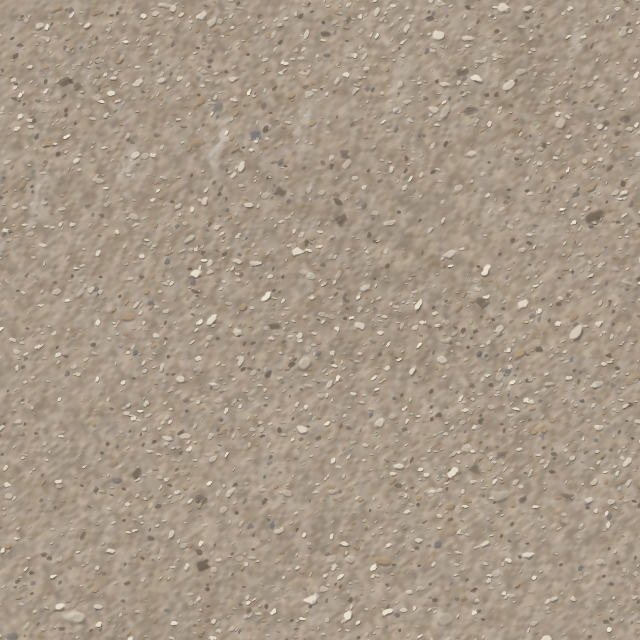
Reproduce this texture procedurally as a WebGL 1 fragment shader.

```glsl
precision highp float;
// Compacted sandy gravel: a fine streaky grain, three sizes of scattered
// tilted stone chips with small shadows, and a row of faint chalky dashes.
// Noise makes the ground; jittered cells place the chips.

uniform vec2 u_resolution;

const vec3 GROUND = vec3(0.655, 0.597, 0.530);
const vec3 PALE   = vec3(0.800, 0.755, 0.685);
const vec3 BRIGHT = vec3(0.950, 0.910, 0.845);
const vec3 DARK   = vec3(0.460, 0.405, 0.355);
const vec3 OCHRE  = vec3(0.710, 0.605, 0.475);
const vec3 SLATE  = vec3(0.500, 0.485, 0.490);
const vec3 CHALK  = vec3(0.810, 0.775, 0.735);

const float CHIP_TILT = 0.45;      // main direction of the chips, radians
const float TILT_SPREAD = 1.5;
const float EDGE_SOFTNESS = 0.32;  // as a share of the chip radius
const float SHADOW_STRENGTH = 0.30;
const float FINE_GRAIN = 0.125;
const float COARSE_GRAIN = 0.075;
const float PATCHINESS = 0.030;

const float DASH_COUNT = 7.0;
const vec2 DASH_START = vec2(0.060, 0.687);
const vec2 DASH_STEP = vec2(0.140, 0.045);
const vec2 DASH_HALF_SIZE = vec2(0.014, 0.046);
const float DASH_LEAN = 0.22;
const float DASH_OPACITY = 0.75;

float hash(vec2 p) {
  return fract(sin(dot(p, vec2(127.1, 311.7))) * 43758.5453);
}

vec2 hash2(vec2 p) {
  return vec2(hash(p), hash(p + vec2(37.2, 91.7)));
}

float noise(vec2 p) {
  vec2 cell = floor(p);
  vec2 f = fract(p);
  f = f * f * (3.0 - 2.0 * f);
  float low = mix(hash(cell), hash(cell + vec2(1.0, 0.0)), f.x);
  float high = mix(hash(cell + vec2(0.0, 1.0)), hash(cell + 1.0), f.x);
  return mix(low, high, f.y);
}

// Coordinates of p along and across a direction
vec2 turn(vec2 p, float angle) {
  float c = cos(angle), s = sin(angle);
  return vec2(c * p.x + s * p.y, c * p.y - s * p.x);
}

vec3 ground(vec2 p) {
  float fine = noise(turn(p, 0.60) * vec2(115.0, 185.0)) - 0.5;
  float steep = noise(turn(p, 1.15) * vec2(60.0, 120.0) + 31.0) - 0.5;
  float patches = noise(p * 6.0 + 5.0) - 0.5;
  float hue = noise(p * 55.0 + 70.0) - 0.5;
  float light = FINE_GRAIN * fine + COARSE_GRAIN * steep + PATCHINESS * patches;
  return GROUND + light + hue * vec3(0.012, 0.0, -0.022);
}

vec3 chipColor(float kind, float brightness) {
  vec3 color = mix(PALE, BRIGHT, brightness * brightness);
  color = mix(color, DARK, step(0.68, kind));
  color = mix(color, OCHRE, step(0.82, kind));
  return mix(color, SLATE, step(0.94, kind));
}

// One chip at most per jittered cell, painted over the given colour
vec3 scatterChips(vec3 color, vec2 p, float cell, float size, float share, float seed) {
  vec2 home = floor(p / cell);
  for (int j = -1; j <= 1; j++) {
    for (int i = -1; i <= 1; i++) {
      vec2 id = home + vec2(float(i), float(j));
      vec2 place = hash2(id + seed);
      vec2 look = hash2(id + seed + 17.3);
      vec2 tint = hash2(id + seed + 53.9);
      vec2 chance = hash2(id + seed + 83.1);
      float crowding = 0.45 + 1.1 * noise(id * cell * 8.0 + 3.0);
      float present = step(chance.x, share * crowding);

      float radius = size * mix(0.55, 1.15, look.x * look.x);
      float angle = CHIP_TILT + (look.y - 0.5) * TILT_SPREAD;
      vec2 extent = radius * vec2(1.0, mix(0.38, 0.72, tint.y));
      vec2 offset = p - (id + place) * cell;
      float rough = 0.8 * (noise(p * 1.5 / size + seed) - 0.5);
      float soft = max(EDGE_SOFTNESS, 1.0 / (u_resolution.y * radius));

      float body = length(turn(offset, angle) / extent) + rough;
      vec2 below = offset + radius * vec2(-0.15, 0.40);
      float shade = length(turn(below, angle) / extent) + rough;
      float shadow = 1.0 - smoothstep(0.6, 1.0 + soft, shade);
      float cover = 1.0 - smoothstep(1.0 - soft, 1.0 + soft, body);
      float opacity = mix(0.35, 1.0, chance.y);

      color *= 1.0 - SHADOW_STRENGTH * shadow * opacity * present;
      color = mix(color, chipColor(tint.x, look.x), cover * opacity * present);
    }
  }
  return color;
}

// Worn leaning dashes, broken up by the grain
float chalkDashes(vec2 p) {
  float index = floor((p.x - DASH_START.x) / DASH_STEP.x + 0.5);
  index = clamp(index, 0.0, DASH_COUNT - 1.0);
  vec2 q = p - DASH_START - index * DASH_STEP;
  q.x -= DASH_LEAN * q.y;
  q += (vec2(noise(p * 65.0), noise(p * 65.0 + 40.0)) - 0.5) * 0.018;
  float mask = 1.0 - smoothstep(0.45, 1.2, length(q / DASH_HALF_SIZE));
  float wear = smoothstep(0.25, 0.8, noise(turn(p, 0.9) * vec2(90.0, 150.0) + 11.0));
  return mask * mix(0.25, 1.0, wear) * mix(0.6, 1.0, hash(vec2(index, 4.0)));
}

void main() {
  vec2 p = gl_FragCoord.xy / u_resolution.y;
  vec3 color = ground(p);
  color = scatterChips(color, p, 0.012, 0.0046, 0.42, 0.0);
  color = mix(color, CHALK, DASH_OPACITY * chalkDashes(p));
  color = scatterChips(color, p, 0.027, 0.0085, 0.27, 211.0);
  color = scatterChips(color, p, 0.090, 0.0170, 0.10, 431.0);
  gl_FragColor = vec4(color, 1.0);
}
```
